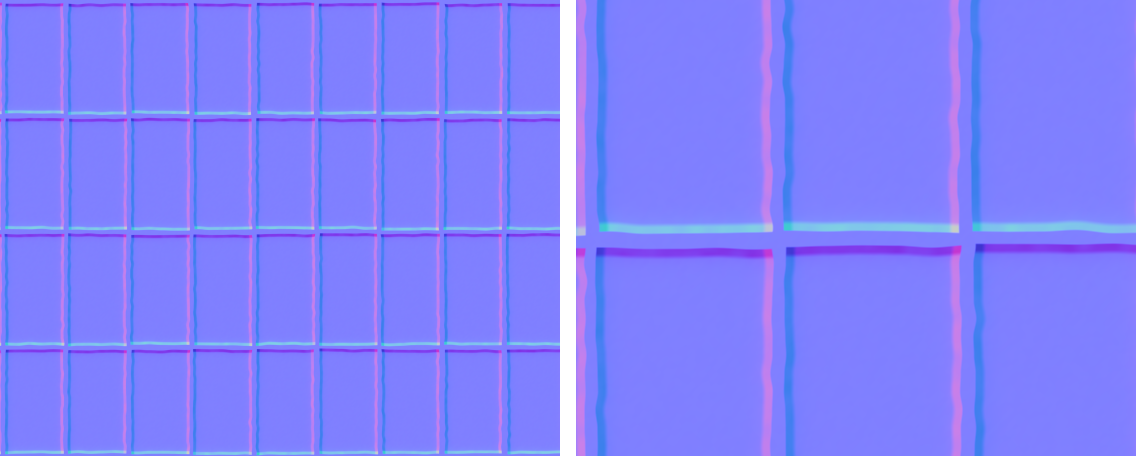
Left, the full canvas; right, a detail of the centre.
Write a Shadertoy shader that draws this texture map.

```glsl
// Lengths are fractions of the canvas height
const vec2 PITCH = vec2(0.1374, 0.2534);     // tile spacing
const vec2 ORIGIN = vec2(0.0122, 0.0062);    // first tile, from the top left
const float GAP = 0.0090;                    // flat joint between tiles
const float LAST_BOTTOM = 0.9905;            // lower limit of the last row
const float BEVEL = 0.0070;                  // width of the steep edge
const float TAIL = 0.0055;                   // falloff inside the edge
const float TAIL_TILT = 0.24;
const vec2 TILT_LOW = vec2(0.48, 0.54);      // left and top steepness
const vec2 TILT_HIGH = vec2(0.51, 0.56);     // right and bottom steepness
const vec2 RIPPLE_RATE = vec2(75.0, 38.0);   // chips along each edge direction
const float RIPPLE = 0.0024;
const float JITTER = 0.0030;
const float SKEW = 0.0026;
const float GRAIN = 0.016;
const float GRAIN_RATE = 210.0;

float hash(vec2 p) {
    vec3 q = fract(vec3(p.xyx) * 0.1031);
    q += dot(q, q.yzx + 33.33);
    return fract((q.x + q.y) * q.z);
}

float noise(vec2 p) {
    vec2 i = floor(p), f = fract(p);
    f = f * f * (3.0 - 2.0 * f);
    return mix(mix(hash(i), hash(i + vec2(1, 0)), f.x),
               mix(hash(i + vec2(0, 1)), hash(i + vec2(1, 1)), f.x), f.y);
}

// Uneven offset of the vertical (x) and horizontal (y) edge of one tile
vec2 edgeWear(vec2 p, vec2 local, vec2 cell, float side) {
    vec2 seed = cell + 40.0 + side * 17.0;
    vec2 shift = vec2(hash(seed), hash(seed.yx + 7.0)) - 0.5;
    vec2 lean = vec2(hash(seed + 3.0), hash(seed.yx + 11.0)) - 0.5;
    vec2 along = (p.yx + 1.0) * RIPPLE_RATE;
    vec2 chips = vec2(noise(vec2(along.x, seed.x * 5.0)),
                      noise(vec2(along.y, seed.y * 5.0))) - 0.5;
    return shift * JITTER + lean * (local.yx - 0.5) * SKEW + chips * RIPPLE;
}

// Steepness against distance inward from an edge
vec2 bevel(vec2 d, float aa) {
    vec2 rise = smoothstep(-0.5 * aa, 0.5 * aa + 0.001, d);
    vec2 steep = 1.0 - smoothstep(BEVEL * 0.65, BEVEL * 1.25, d);
    vec2 tail = TAIL_TILT * exp(-max(d - BEVEL * 0.8, 0.0) / TAIL);
    return rise * mix(tail, vec2(1.0), steep);
}

void mainImage(out vec4 fragColor, in vec2 fragCoord) {
    float aa = 1.0 / iResolution.y;
    vec2 uv = fragCoord * aa;
    vec2 p = vec2(uv.x, 1.0 - uv.y) - ORIGIN;

    // Tile bounds, with y running downward
    vec2 cell = floor((p + 0.5 * GAP) / PITCH);
    vec2 low = cell * PITCH;
    vec2 high = low + PITCH - GAP;
    high.y = min(high.y, LAST_BOTTOM);
    vec2 local = (p - low) / PITCH;

    // Distances to the four worn edges
    vec2 fromLow = p - low + edgeWear(p, local, cell, 0.0);
    vec2 fromHigh = high - p + edgeWear(p, local, cell, 1.0);
    vec2 inside = smoothstep(-0.5 * aa, 0.5 * aa + 0.001, min(fromLow, fromHigh));

    // Sloping edges, slightly uneven in strength
    vec2 slope = bevel(fromHigh, aa) * TILT_HIGH - bevel(fromLow, aa) * TILT_LOW;
    slope *= inside.yx;
    slope *= 0.86 + 0.28 * noise((p + 1.0) * 95.0);

    // Fine diagonal surface grain
    vec2 g = vec2(p.x + p.y, (p.y - p.x) * 0.6) * GRAIN_RATE + 300.0;
    slope += GRAIN * (vec2(noise(g), noise(g + 57.0)) - 0.5);

    vec3 normal = vec3(slope, sqrt(max(1.0 - dot(slope, slope), 0.0)));
    fragColor = vec4(0.5 + 0.5 * normal, 1.0);
}
```
